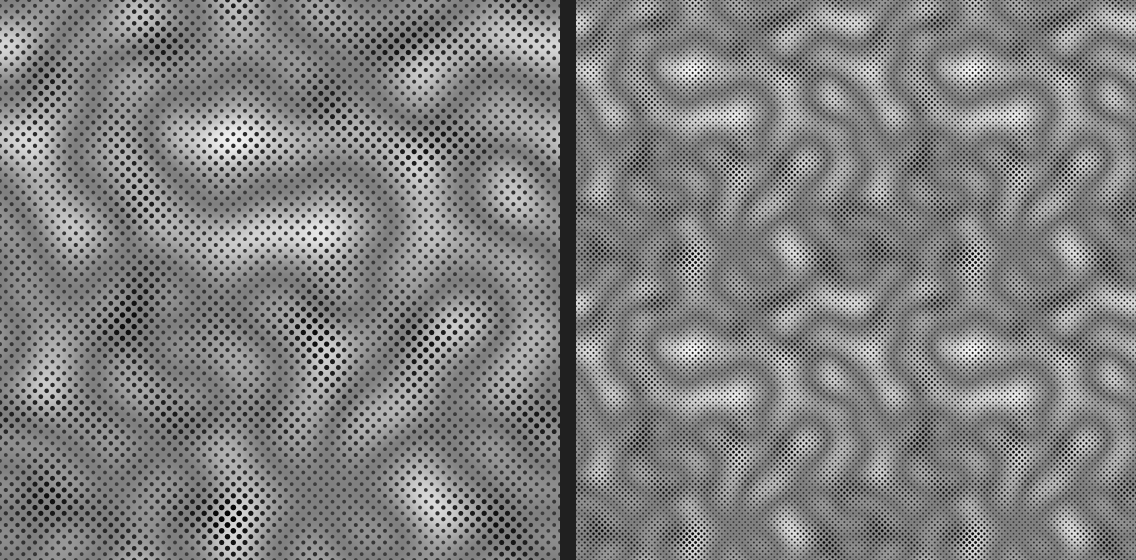
Left, the tile; right, the same tile 2 across and 2 down.
Write a WebGL 1 fragment shader that draws this pattern.

```glsl
precision highp float;
// Perforated metal sheet: a staggered lattice of round dark holes over cloudy grey.
// Folded, wrapping gradient noise lights the sheet; a second field of the same
// kind enlarges and darkens the holes in scattered patches.

uniform vec2 u_resolution;

const float HOLES = 48.0;        // hole columns, and rows in each sublattice
const float CLOUD_CELLS = 6.0;   // noise cells per tile
const float SHEET_DARK = 0.50;
const float SHEET_GAIN = 0.95;
const float HOLE_GREY = 0.24;
const float RADIUS_MIN = 0.158;
const float RADIUS_GAIN = 0.092;

float hash(vec2 cell, float seed) {
  vec3 q = fract(vec3(cell.xyx + seed) * vec3(0.1031, 0.1030, 0.0973));
  q += dot(q, q.yzx + 33.33);
  return fract((q.x + q.y) * q.z);
}

// One of eight compass directions, wrapped to the tile
vec2 gradient(vec2 cell, float period, float seed) {
  float angle = floor(hash(mod(cell, period), seed) * 8.0) * 0.785398;
  return vec2(cos(angle), sin(angle));
}

float gradientNoise(vec2 p, float period, float seed) {
  vec2 i = floor(p);
  vec2 f = p - i;
  vec2 w = f * f * f * (f * (f * 6.0 - 15.0) + 10.0);
  vec2 e = vec2(1.0, 0.0);
  float a = dot(gradient(i, period, seed), f);
  float b = dot(gradient(i + e.xy, period, seed), f - e.xy);
  float c = dot(gradient(i + e.yx, period, seed), f - e.yx);
  float d = dot(gradient(i + e.xx, period, seed), f - e.xx);
  return mix(mix(a, b, w.x), mix(c, d, w.x), w.y);
}

// Soft dark valleys between bright peaks
float foldedCloud(vec2 uv, float seed) {
  float n = gradientNoise(uv * CLOUD_CELLS, CLOUD_CELLS, seed);
  return pow(abs(n) + 1e-4, 1.5);
}

// Nearest hole centre of a staggered lattice
vec2 nearestHole(vec2 p) {
  vec2 a = vec2(floor(p.x) + 0.5, floor(p.y + 0.5));
  vec2 b = vec2(floor(p.x + 0.5), floor(p.y) + 0.5);
  return distance(p, a) < distance(p, b) ? a : b;
}

void main() {
  vec2 uv = gl_FragCoord.xy / u_resolution;
  vec2 p = uv * HOLES;
  float pixel = HOLES / min(u_resolution.x, u_resolution.y);

  // Sheet
  float sheet = min(SHEET_DARK + SHEET_GAIN * foldedCloud(uv, 17.0), 1.0);

  // Holes, each with one size and shade
  vec2 centre = nearestHole(p);
  float wear = min(2.0 * foldedCloud(centre / HOLES, 71.0), 1.0);
  float radius = RADIUS_MIN + RADIUS_GAIN * wear;
  float shade = HOLE_GREY * (1.0 - wear);
  float cover = clamp(0.5 - (distance(p, centre) - radius) / pixel, 0.0, 1.0);

  gl_FragColor = vec4(vec3(mix(sheet, shade, cover)), 1.0);
}
```
